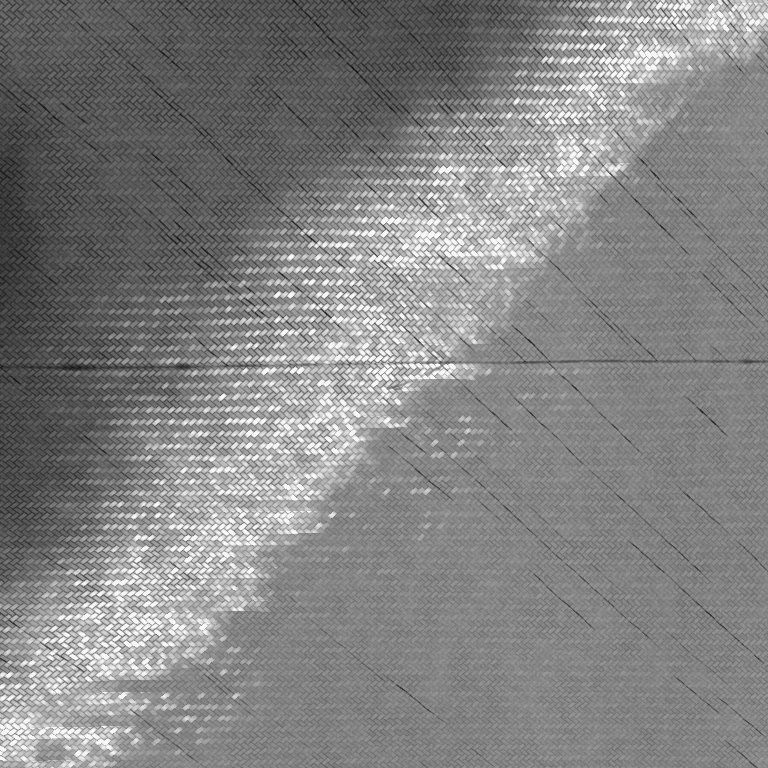
Reproduce this texture procedurally as a Shadertoy shader.

```glsl
// Grey braided cloth: a 2/2 twill of slanted flat strands in fine rows, lit by a
// diagonal sheen. Each strand direction catches the light at its own place, so
// the sheen breaks into rows; slits, a seam and a loose thread add wear.

#define COLS 114.0       // strands across the canvas
#define ROWS 63.0        // pairs of opposed rows down the canvas
#define STRETCH 8.0      // how much taller the rows grow upward
#define SEAM_Y 0.526     // height of the seam
#define GAP 0.14         // dark joint, in strand widths
#define SLIT 0.16        // open slit, in strand widths
#define SHEEN 0.60       // strength of the highlights
#define PLAIN_TONE 0.545 // matte side, lower right
#define BAND_TONE 0.62   // cloth under the sheen
#define SHADE_TONE 0.37  // shaded side, upper left

float hash(vec2 p) {
    vec3 q = fract(vec3(p.xyx) * 0.1031);
    q += dot(q, q.yzx + 33.33);
    return fract((q.x + q.y) * q.z);
}

float noise(vec2 p) {
    vec2 i = floor(p), f = fract(p);
    f = f * f * (3.0 - 2.0 * f);
    return mix(mix(hash(i), hash(i + vec2(1, 0)), f.x),
               mix(hash(i + vec2(0, 1)), hash(i + vec2(1, 1)), f.x), f.y);
}

float lobe(float x, float center, float width) {
    float k = (x - center) / width;
    return exp(-k * k);
}

// Distance to a thread sagging by bow between two ends
float thread(vec2 p, vec2 a, vec2 b, float bow) {
    vec2 d = b - a;
    float t = clamp(dot(p - a, d) / dot(d, d), 0.0, 1.0);
    return length(p - a - d * t + vec2(0.0, bow * 4.0 * t * (1.0 - t)));
}

void mainImage(out vec4 fragColor, in vec2 fragCoord) {
    vec2 p = fragCoord / iResolution.xy;
    float px = 1.0 / min(iResolution.x, iResolution.y);
    float cellPx = px * length(vec2(COLS, 2.0 * ROWS));
    float seamY = SEAM_Y + 0.010 * (p.x - 0.5) + 0.004 * (noise(vec2(p.x * 9.0, 3.0)) - 0.5);
    float above = smoothstep(-px, px, p.y - seamY);

    // Slanted strand axes, steeper toward the upper right and gently warped
    vec2 warp = vec2(noise(p * 5.0), noise(p * 5.0 + 40.0)) - 0.5;
    vec2 q = p + 0.010 * warp + 0.0012 * (noise(p * 40.0) - 0.5);
    vec2 g = vec2(COLS * q.x * (0.88 + 0.12 * q.x),
                  2.0 * q.y * (ROWS + STRETCH - STRETCH * q.y));
    g.x += 0.4 * step(p.y, seamY);
    float u = g.x + g.y, v = g.x - g.y;
    float i = floor(u), j = floor(v);

    // The strand on top: place across it, place along its float, and its id
    bool falling = mod(i - j, 4.0) < 2.0;
    float across = falling ? u - i - 0.5 : v - j - 0.5;
    float run = falling ? v - i + 1.0 : u - j - 2.0;
    float along = mod(run, 4.0) * 0.5;
    float rnd = hash(vec2(falling ? i : j + 500.0, floor(run / 4.0) + 300.0));
    float edge = min(0.5 - abs(across), 2.0 * min(along, 1.0 - along));
    float joint = 1.0 - smoothstep(0.0, GAP + 0.6 * cellPx, edge);
    joint *= 0.5 + noise(p * 45.0 + 60.0);
    float crown = 1.0 - pow(abs(2.0 * along - 1.0), 2.0);

    // Ragged position across the diagonal sheen, zero at its lower right edge
    float streak = noise(vec2(p.x * 16.0, floor(g.y * 0.5) * 0.7));
    float d = p.y - p.x + mix(0.08, 0.03, above);
    d += 0.07 * (noise(p * 7.0) - 0.5) + 0.06 * (noise(p * 18.0 + 5.0) - 0.5);
    d += 0.08 * (streak - 0.5) * mix(1.0, 0.4, above);

    // Cloth tone from matte through sheen to shade
    float tone = mix(PLAIN_TONE, BAND_TONE, smoothstep(-0.03, 0.05, d));
    tone = mix(tone, SHADE_TONE, smoothstep(0.16, 0.44, d));
    tone += 0.10 * (noise(p * 5.0 + 9.0) - 0.5) * smoothstep(0.1, 0.4, d);
    tone -= 0.10 * lobe(p.x, 0.0, 0.05) * lobe(p.y, 0.72, 0.16);
    tone += 0.04 * (noise(p * vec2(7.0, 3.0) + 20.0) - 0.5);
    tone += (falling ? -0.01 : 0.01) + 0.03 * (rnd - 0.5);

    // Highlights, one lobe for each strand direction, broken into glints
    float glint = noise(p * vec2(110.0, 150.0) + 80.0);
    float nearSeam = lobe(p.y, 0.56, 0.12);
    float shine = falling ? lobe(d, 0.10, 0.10)
                          : lobe(d, 0.16 + 0.07 * nearSeam, 0.14 + 0.05 * nearSeam);
    shine *= smoothstep(-0.04, 0.04, d + 0.05 * (rnd - 0.5));
    shine *= (0.3 + 0.7 * rnd) * (0.4 + 0.8 * streak);
    float flecks = (falling ? 0.0 : 1.0) * smoothstep(0.4, 0.8, streak);
    shine += 0.6 * flecks * rnd * rnd * lobe(d, -0.02, 0.09) * mix(1.0, 0.4, above);
    tone += SHEEN * shine * (0.35 + 0.65 * crown) * (0.5 + 0.9 * glint);
    float ridge = lobe(p.y - p.x, -0.02, 0.008) * smoothstep(0.65, 0.8, p.x);
    tone += 0.14 * ridge * (0.2 + 0.8 * streak);
    tone *= 1.0 - joint * mix(0.13, 0.30, smoothstep(0.0, 0.12, d));

    // Slits beside random falling strands, interrupted where others cross
    float border = floor(u + 0.5);
    float depth = smoothstep(mix(0.86, 0.40, above), 1.0, hash(vec2(border, 71.0)));
    float open = smoothstep(0.48, 0.72, noise(vec2(v * 0.09 + 30.0, border * 7.3)));
    open *= (falling ? 1.0 : 0.5) * (0.4 + 0.9 * noise(vec2(v * 0.6, border)));
    float slit = 1.0 - smoothstep(SLIT * 0.4, SLIT + 0.6 * cellPx, abs(u - border));
    tone *= 1.0 - 0.55 * slit * depth * open;

    // Seam with knots and a pale lower lip
    float fromSeam = p.y - seamY;
    float knot = smoothstep(0.78, 0.95, noise(vec2(p.x * 34.0, 8.0)));
    float seam = 1.0 - smoothstep(0.0004, 0.0014 + 0.003 * knot + px, abs(fromSeam));
    tone *= 1.0 - seam * (0.12 + 0.30 * noise(vec2(p.x * 50.0, 4.0)) + 0.2 * knot);
    tone += 0.03 * lobe(fromSeam, -0.005, 0.003);

    // Loose double thread hanging from the seam
    float strands = min(thread(p, vec2(0.580, 0.527), vec2(0.505, 0.494), 0.004),
                        thread(p, vec2(0.575, 0.524), vec2(0.515, 0.493), 0.007));
    tone = mix(tone, 0.38, 0.7 * (1.0 - smoothstep(0.0004, 0.0014 + px, strands)));

    // Fine fibre grain
    tone += 0.06 * (noise(p * 420.0) - 0.5);
    fragColor = vec4(vec3(clamp(tone, 0.0, 0.97)), 1.0);
}
```
